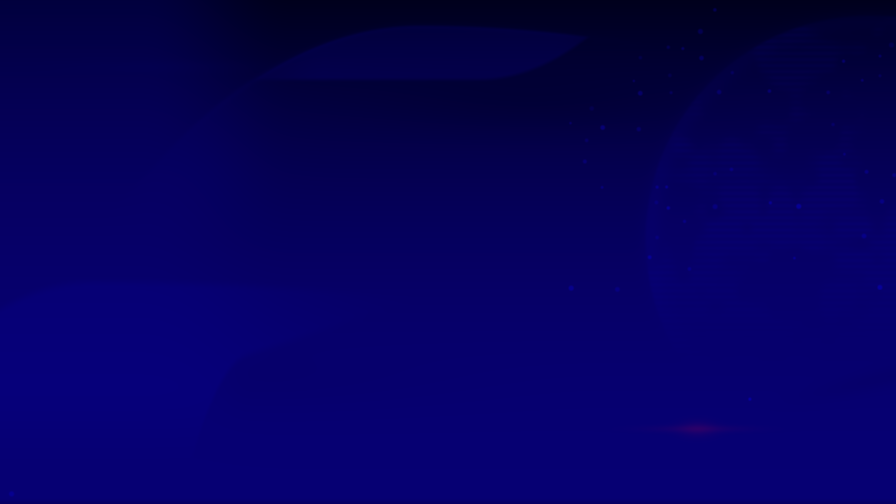
A WebGL 1 fragment shader for this background:

```glsl
precision highp float;
// Deep blue backdrop: a vertical gradient with a translucent wing above,
// soft waves at lower left, a dotted globe at right and a small red flare.
// Shapes are height curves and distances in units of the canvas height.
uniform vec2 u_resolution;

#define DEEP_BLUE 0.45
#define TOP_FALLOFF 0.34
#define GLOBE_CENTER vec2(1.725, 0.525)
#define GLOBE_RADIUS 0.444
#define GLOBE_GLOW 0.045
#define WING_GLOW 0.085
#define WAVE_GLOW 0.035
#define DOT_CELL 0.032
#define DOT_GLOW 0.20
#define FLARE_CENTER vec2(1.384, 0.149)
#define FLARE_COLOR vec3(0.13, 0.0, -0.03)

float hash(vec2 p) {
    vec3 q = fract(vec3(p.xyx) * 0.1031);
    q += dot(q, q.yzx + 33.33);
    return fract((q.x + q.y) * q.z);
}

float noise(vec2 p) {
    vec2 i = floor(p), f = fract(p);
    f = f * f * (3.0 - 2.0 * f);
    return mix(mix(hash(i), hash(i + vec2(1.0, 0.0)), f.x),
               mix(hash(i + vec2(0.0, 1.0)), hash(i + 1.0), f.x), f.y);
}

// 1 well below zero, 0 well above it
float below(float d, float soft) {
    return 1.0 - smoothstep(-soft, soft, d);
}

float bell(float d, float width) {
    return exp(-d * d / (width * width));
}

float segmentDistance(vec2 p, vec2 a, vec2 b) {
    vec2 ab = b - a;
    return length(p - a - ab * clamp(dot(p - a, ab) / dot(ab, ab), 0.0, 1.0));
}

float backdrop(vec2 p) {
    float blue = DEEP_BLUE - TOP_FALLOFF * pow(p.y, 2.2);
    float leftLift = 1.0 - smoothstep(0.28, 0.58, p.x);
    blue += 0.13 * leftLift * p.y * p.y;
    blue += 0.012 * bell(p.y - 0.868, 0.012) * bell(p.x - 0.34, 0.2);
    return blue;
}

float wing(vec2 p) {
    float d = p.x - 0.833;
    float top = 0.949 - (d < 0.0 ? 1.0 : 0.2) * d * d;
    float right = max(p.x - 0.95, 0.0);
    float bottom = 0.842 + 1.8 * right * right;
    float inside = below(p.y - top, 0.004) * below(bottom - p.y, 0.006);
    float fade = smoothstep(0.42, 0.65, p.x) * below(p.x - 1.2, 0.1);
    float edge = bell(p.y - top, 0.007) * smoothstep(0.3, 0.5, p.x) * below(p.x - 1.15, 0.2);
    float underGlow = below(p.y - top, 0.01) * bell(p.x - 0.42, 0.13) * smoothstep(0.5, 0.7, p.y);
    float shade = bell(p.y - 0.79, 0.06) * bell(p.x - 1.05, 0.3);
    return WING_GLOW * inside * fade + 0.018 * edge + 0.02 * underGlow - 0.03 * shade;
}

float waves(vec2 p) {
    float d = p.x - 0.185;
    float crest = 0.44 - (d < 0.0 ? 1.6 : 0.08) * d * d;
    float drop = max(0.49 - p.x, 0.0);
    float trough = 0.294 + 0.33 * (p.x - 0.486) - 14.0 * drop * drop;
    float inside = below(p.y - crest, 0.012) * below(trough - p.y, 0.012);
    float fade = below(p.x - 0.6, 0.25) * smoothstep(0.05, 0.25, p.y);
    float shade = bell(p.y - 0.24, 0.06) * smoothstep(0.4, 0.5, p.x) * below(p.x - 0.8, 0.4);
    float sweep = p.y - 0.19 - 0.23 * (p.x - 1.574);
    float sweepShade = bell(sweep - 0.018, 0.02) * smoothstep(1.5, 1.75, p.x);
    return WAVE_GLOW * inside * fade - 0.015 * shade * below(p.y - trough, 0.01) - 0.02 * sweepShade;
}

float globe(vec2 p) {
    float d = length(p - GLOBE_CENTER) - GLOBE_RADIUS;
    float land = smoothstep(0.42, 0.7, 0.6 * noise(p * 9.0) + 0.4 * noise(p * 31.0));
    float scan = 0.5 + 0.5 * cos(p.y * 520.0);
    float fill = 0.6 + land * (0.3 + 0.5 * scan);
    float rim = bell(d + 0.01, 0.02);
    return GLOBE_GLOW * (below(d, 0.004) * fill + 0.5 * rim) * smoothstep(0.25, 0.6, p.y);
}

float dots(vec2 p) {
    vec2 cell = floor(p / DOT_CELL);
    vec2 middle = (cell + 0.5) * DOT_CELL;
    float trail = segmentDistance(middle, vec2(1.18, 0.72), vec2(1.42, 0.95));
    float onGlobe = below(length(middle - GLOBE_CENTER) - GLOBE_RADIUS, 0.01);
    float stray = 0.05 * bell(middle.x - 1.2, 0.15) * bell(middle.y - 0.55, 0.2);
    float density = 0.42 * bell(trail, 0.06) + 0.14 * onGlobe * smoothstep(0.3, 0.6, p.y) + stray;
    vec2 jitter = vec2(hash(cell + 7.3), hash(cell + 19.7)) - 0.5;
    float radius = mix(0.002, 0.005, hash(cell + 41.1));
    float d = length(p - middle - 0.55 * DOT_CELL * jitter) - radius;
    float strength = 0.4 + 0.6 * hash(cell + 63.9);
    return DOT_GLOW * strength * step(hash(cell), density) * below(d, 0.5 / u_resolution.y + 0.0015);
}

void main() {
    vec2 p = gl_FragCoord.xy / u_resolution.y;
    float blue = backdrop(p) + wing(p) + waves(p) + globe(p) + dots(p);
    blue *= mix(0.86, 1.0, smoothstep(0.0, 0.012, p.y));
    float red = 0.022 * smoothstep(0.12, 0.4, blue) * below(p.y - 1.0, 0.3);
    vec3 color = vec3(red, 0.0, blue);

    // Red flare: a thin streak with a compact core
    vec2 f = p - FLARE_CENTER;
    float flare = 0.5 * bell(f.x, 0.1) * bell(f.y, 0.007) + 0.6 * bell(f.x, 0.035) * bell(f.y, 0.016);
    color += FLARE_COLOR * flare;
    gl_FragColor = vec4(clamp(color, 0.0, 1.0), 1.0);
}
```
